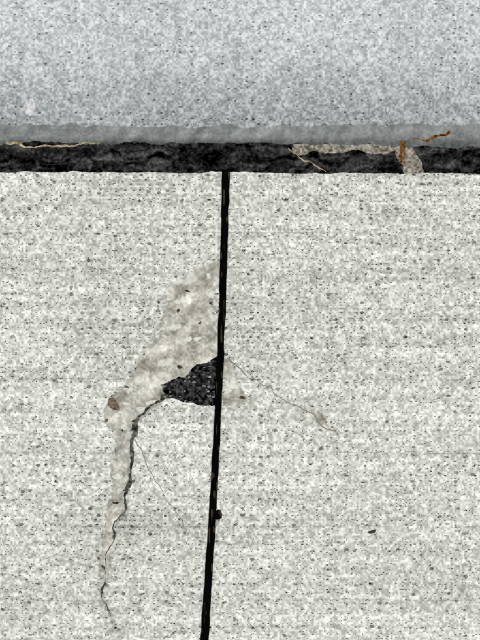
A Shadertoy shader for this texture:

```glsl
// Weathered paving: a kerb above a tarred gap and a brushed slab below, split by
// a saw-cut joint with a broken pit and cracks.
// Grain is value noise; breaks are tapered segments bent by that noise.

vec2 w; // position bent by noise

float hash(vec2 c) {
  vec3 q = fract(c.xyx * 0.1031);
  q += dot(q, q.yzx + 33.33);
  return fract((q.x + q.y) * q.z);
}

float noise(vec2 p) {
  vec2 c = floor(p), f = fract(p);
  f *= f * (3.0 - 2.0 * f);
  return mix(mix(hash(c), hash(c + vec2(1, 0)), f.x),
             mix(hash(c + vec2(0, 1)), hash(c + 1.0), f.x), f.y);
}

float fbm(vec2 p) {
  float sum = 0.0, amp = 0.53;
  for (int i = 0; i < 4; i++) {
    sum += amp * noise(p);
    p = mat2(1.6, 1.2, -1.2, 1.6) * p + 7.3;
    amp *= 0.5;
  }
  return sum;
}

// Distance to segment a-b with radii ra, rb
float bar(vec2 a, vec2 b, float ra, float rb) {
  vec2 d = b - a;
  float t = clamp(dot(w - a, d) / dot(d, d), 0.0, 1.0);
  return length(w - a - d * t) - mix(ra, rb, t);
}

void paint(inout vec3 col, vec3 ink, float d) {
  float px = 0.8 / iResolution.y;
  col = mix(ink, col, smoothstep(-px, px, d));
}

// Blobs of random size in a share of grid cells
float specks(vec2 p, float scale, float share, float size) {
  vec2 q = p * scale, c = floor(q);
  vec2 d = q - c - 0.35 - 0.3 * vec2(hash(c + 7.0), hash(c + 31.0));
  float r = size * (0.4 + 0.6 * hash(c + 53.0));
  return step(hash(c + 91.0), share) * (1.0 - smoothstep(r * 0.6, r, length(d * vec2(0.8, 1.2))));
}

void mainImage(out vec4 fragColor, in vec2 fragCoord) {
  vec2 p = fragCoord / iResolution.y;
  vec2 wobble = vec2(fbm(p * 45.0), fbm(p * 45.0 + 19.0)) - 0.5;
  w = p + 0.018 * wobble;
  float grain = 0.27 * noise(p * 340.0) + 0.17 * noise(p * 170.0 + 5.0) - 0.22;
  float broad = 0.1 * fbm(p * 6.0) - 0.05;
  float relief = fbm(p * 38.0) - fbm(p * 38.0 + vec2(-0.25, 0.35));

  // Brushed slab with drag lines and pores
  vec3 col = vec3(0.74, 0.745, 0.71) + grain + broad;
  col += 0.09 * noise(p * vec2(5, 230)) + 0.05 * noise(p * vec2(3, 60));
  float drag = mod(p.y + 0.004 * noise(p * vec2(9, 2)) - 0.122, 0.115) - 0.0575;
  col -= 0.13 * exp(-abs(drag) * 700.0) * smoothstep(0.25, 0.7, noise(p * vec2(14, 5)));
  for (float k = 0.0; k < 3.0; k++)
    col -= 0.26 * specks(p + 0.003 * wobble + k * 0.37, 75.0 + 55.0 * k, 0.22, 0.28);

  // Broken surface with pale aggregate
  float jointX = 0.319 + 0.0727 * p.y - 0.0357 * p.y * p.y;
  float spall = bar(vec2(0.345, 0.59), vec2(0.295, 0.53), 0.006, 0.034);
  spall = min(spall, bar(vec2(0.295, 0.53), vec2(0.295, 0.455), 0.034, 0.05));
  spall = min(spall, bar(vec2(0.285, 0.45), vec2(0.187, 0.352), 0.045, 0.024));
  spall = min(spall, bar(vec2(0.196, 0.33), vec2(0.164, 0.105), 0.014, 0.009));
  spall = max(spall, p.x - jointX);
  spall = min(spall, bar(vec2(0.354, 0.435), vec2(0.366, 0.375), 0.007, 0.016));
  spall = min(spall, bar(vec2(0.475, 0.367), vec2(0.51, 0.335), 0.003, 0.007));
  vec3 rubble = vec3(0.73, 0.72, 0.675) + 0.55 * relief + 0.65 * grain;
  float chips = max(specks(w, 29.0, 0.5, 0.42), specks(w + 0.31, 52.0, 0.3, 0.38));
  rubble = mix(rubble, vec3(0.88, 0.88, 0.84) + 0.4 * grain, 0.8 * chips);
  rubble -= 0.4 * specks(w + 0.13, 60.0, 0.15, 0.27);
  paint(col, rubble, spall);
  col -= 0.1 * exp(-abs(spall) * 500.0) * noise(p * 50.0);

  // Main crack, then hairlines
  vec2 path[7] = vec2[7](vec2(0.252, 0.38), vec2(0.216, 0.35), vec2(0.204, 0.285),
    vec2(0.197, 0.22), vec2(0.17, 0.14), vec2(0.16, 0.06), vec2(0.19, 0.012));
  float crack = 1.0;
  for (int i = 0; i < 6; i++)
    crack = min(crack, bar(path[i], path[i + 1], 0.0032, 0.0028) + 0.0005 * float(i));
  col -= 0.16 * exp(-max(crack, 0.0) * 220.0) * smoothstep(0.3, 0.7, noise(p * 35.0));
  paint(col, vec3(0.3, 0.3, 0.28) + grain, crack + 0.003 * noise(p * 60.0) - 0.0014);
  float hair = bar(vec2(0.214, 0.315), vec2(0.288, 0.165), 0.0007, 0.0005);
  hair = min(hair, bar(vec2(0.352, 0.44), vec2(0.39, 0.408), 0.0016, 0.0006));
  hair = min(hair, bar(vec2(0.39, 0.408), vec2(0.522, 0.328), 0.0005, 0.0012));
  paint(col, vec3(0.52, 0.52, 0.49), hair);

  // Loose stones
  paint(col, vec3(0.42, 0.37, 0.31) + grain, length(w - vec2(0.178, 0.367)) - 0.009);
  paint(col, vec3(0.25), length(w - vec2(0.582, 0.169)) - 0.005);

  // Pit of dark grit, then the joint
  float pit = max(w.y - 0.237 - 0.62 * w.x, 0.413 - 0.14 * w.x - w.y);
  pit = max(pit, max(0.253 - w.x, p.x - jointX));
  paint(col, vec3(0.16 + 1.1 * grain + 0.3 * specks(p, 130.0, 0.35, 0.4)), pit);
  float joint = abs(p.x - jointX + 0.0025 * wobble.x) - 0.0052 - 0.009 * pow(p.y - 0.4, 2.0);
  joint = min(joint, length(w - vec2(0.339, 0.195)) - 0.009);
  col -= 0.08 * exp(-max(joint, 0.0) * 350.0);
  paint(col, 0.033 + vec3(0.2, 0.17, 0.12) * smoothstep(0.65, 0.9, noise(p * vec2(260, 70))), joint);

  // Tarred gap with sandy fill
  vec3 tar = vec3(0.55 * fbm(p * vec2(45, 130) + 3.0 * wobble) + 0.5 * grain - 0.12);
  float sand = min(bar(vec2(0.628, 0.772), vec2(0.648, 0.735), 0.012, 0.016),
                   bar(vec2(0.465, 0.768), vec2(0.64, 0.773), 0.009, 0.009));
  paint(tar, vec3(0.54, 0.52, 0.47) + 1.3 * grain, sand);
  paint(col, tar, 0.732 - 0.005 * p.x + 0.006 * wobble.y - p.y);

  // Kerb with worn bevel
  vec3 kerb = vec3(0.65, 0.67, 0.67) + 0.115 * smoothstep(0.8, 0.93, p.y) + 0.85 * grain + broad;
  kerb -= 0.23 * specks(p + 0.002 * wobble, 105.0, 0.25, 0.26);
  paint(kerb, vec3(0.8) + grain, length(w - vec2(0.043, 0.834)) - 0.01);
  float shade = 0.16 * smoothstep(-0.789, -0.774, -p.y);
  paint(kerb, vec3(0.53, 0.545, 0.54) - shade + 0.35 * grain + 0.25 * relief, p.y - 0.804 - 0.014 * wobble.x);
  paint(col, kerb, 0.776 - 0.006 * smoothstep(0.4, 0.75, p.x) + 0.01 * wobble.y - p.y);

  // Dry twigs and leaf scraps
  float twig = min(bar(vec2(0.01, 0.775), vec2(0.155, 0.774), 0.0022, 0.001),
                   bar(vec2(0.45, 0.766), vec2(0.505, 0.73), 0.0012, 0.0012));
  paint(col, vec3(0.66, 0.59, 0.46) + grain, twig);
  float leaf = min(bar(vec2(0.65, 0.779), vec2(0.7, 0.792), 0.001, 0.003),
                   bar(vec2(0.627, 0.745), vec2(0.633, 0.772), 0.002, 0.005));
  paint(col, vec3(0.42, 0.29, 0.16) + grain, leaf);
  fragColor = vec4(clamp(col, 0.0, 1.0), 1.0);
}
```
